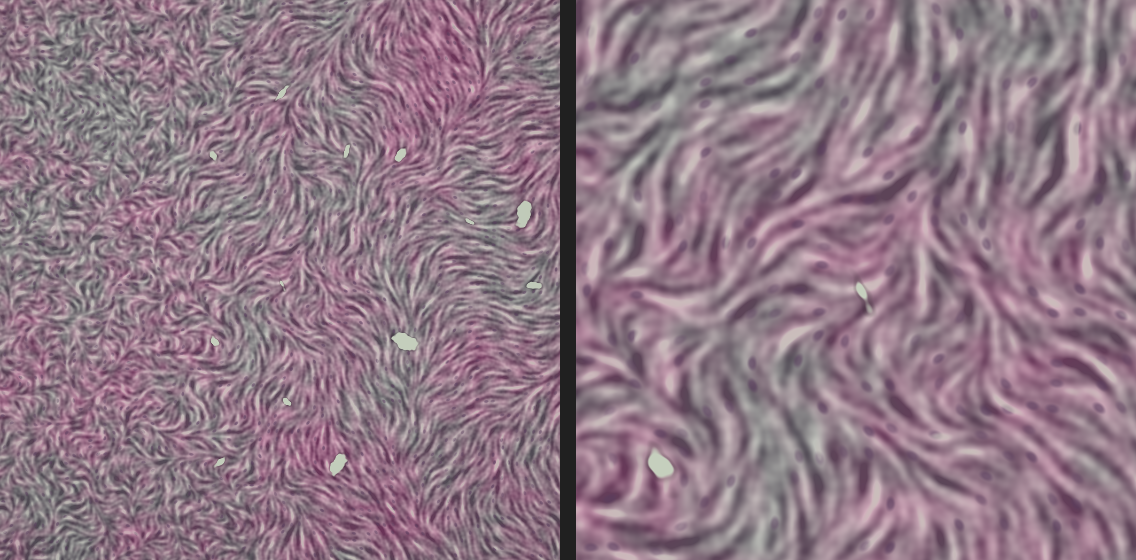
Left, the full canvas; right, a detail of the centre.
Give the GLSL for this texture, as a three.js fragment shader.

```glsl
varying vec2 vUv;

vec2 hash2(vec2 cell) {
  vec3 q = fract(cell.xyx * vec3(0.1031, 0.1030, 0.0973));
  q += dot(q, q.yzx + 33.33);
  return fract((q.xx + q.yz) * q.zy);
}

float cornerSlope(vec2 cell, vec2 offset) {
  float a = 6.2832 * hash2(cell).x;
  return dot(vec2(cos(a), sin(a)), offset);
}

float gradientNoise(vec2 p) {
  vec2 i = floor(p), f = p - i;
  vec2 u = f * f * f * (f * (f * 6.0 - 15.0) + 10.0);
  vec2 e = vec2(1.0, 0.0);
  return mix(mix(cornerSlope(i, f), cornerSlope(i + e, f - e), u.x),
             mix(cornerSlope(i + e.yx, f - e.yx), cornerSlope(i + 1.0, f - 1.0), u.x), u.y);
}

mat2 rotation(float a) {
  return mat2(cos(a), -sin(a), sin(a), cos(a));
}

// Fibre direction: long sweeps on the right, tangled on the left
float flowAngle(vec2 p, float tangle) {
  return 1.25 + 3.2 * gradientNoise(p * 3.6 + 12.3)
       + (1.2 + 3.6 * tangle) * gradientNoise(p * 14.0 + 41.7);
}

// Noise smeared along the flow: x is fine fibres, y is broader stain streaks
vec2 fibres(vec2 p, vec2 along, float reach) {
  vec2 sum = vec2(0.0);
  float total = 0.0;
  for (int k = -5; k <= 5; k++) {
    float t = float(k) / 5.0;
    float weight = exp(-2.0 * t * t);
    vec2 q = p + along * t * reach;
    sum += weight * vec2(gradientNoise(q * 112.0 + 60.0), gradientNoise(q * 48.0 + 130.0));
    total += weight;
  }
  return sum / total;
}

// Small round nuclei, one possible per grid cell
float nuclei(vec2 p, float angle) {
  vec2 g = p * 72.0, cell = floor(g);
  vec2 center = 0.35 + 0.3 * hash2(cell + 200.0);
  vec2 d = rotation(angle) * (g - cell - center) * vec2(0.75, 1.2);
  vec2 pick = hash2(cell + 7.0);
  return step(pick.x, 0.28) * (0.5 + 0.5 * pick.y) * (1.0 - smoothstep(0.1, 0.3, length(d)));
}

// Ragged empty gaps and slits, signed distance in canvas units
float gapDistance(vec2 p) {
  vec2 g = p * 9.0, cell = floor(g);
  vec2 pick = hash2(cell + 310.0), shape = hash2(cell + 91.0);
  vec2 d = rotation(6.2832 * shape.x) * (g - cell - 0.4 - 0.2 * hash2(cell + 17.0));
  d.y *= 1.5 + 2.5 * shape.y;
  float radius = 0.07 + 0.15 * pick.y;
  float ragged = 0.09 * gradientNoise(p * 55.0) + 0.06 * gradientNoise(p * 120.0);
  return (length(d) + ragged - radius) / 9.0 + step(0.16, pick.x);
}

void main() {
  vec2 p = vUv;
  float tangle = 1.0 - smoothstep(0.25, 0.65, p.x + 0.5 * gradientNoise(p * 4.0));
  float angle = flowAngle(p, tangle);
  vec2 along = vec2(cos(angle), sin(angle));
  vec2 strand = fibres(p, along, mix(0.016, 0.009, tangle));

  // Light and dark of the tissue
  float clump = gradientNoise(p * 24.0 + 80.0);
  float tone = 0.51 + mix(2.1, 1.45, tangle) * strand.x + 0.45 * strand.y
             + 0.2 * gradientNoise(p * 150.0) + 0.2 * clump;
  tone -= 0.08 * (1.0 - smoothstep(0.0, 0.35, p.y));
  tone = clamp(tone, 0.0, 1.0);
  vec3 color = mix(vec3(0.36, 0.26, 0.34), vec3(0.77, 0.70, 0.72), tone);

  // Pink stain in patches and bands
  vec2 corner = p - vec2(0.79, 0.92);
  float band = p.y - 0.16 + 0.1 * (p.x - 0.5) - 0.1 * gradientNoise(p * 5.0);
  float pink = 1.5 * gradientNoise(p * 4.5 + 5.0) + 0.9 * gradientNoise(p * 12.0)
             + 1.3 * strand.y + 0.65 * exp(-22.0 * dot(corner, corner))
             + 0.4 * exp(-300.0 * band * band) + 0.1 - 0.25 * p.y;
  color += clamp(pink, -0.7, 1.1) * vec3(0.055, -0.055, 0.005);

  // Violet nuclei
  color = mix(color, vec3(0.34, 0.23, 0.36), 0.6 * nuclei(p, angle));

  // Pale clefts between strands
  float cleft = smoothstep(0.16, 0.30, strand.x + 0.25 * strand.y) * (1.0 - 0.5 * tangle);
  color = mix(color, vec3(0.77, 0.76, 0.72), 0.65 * cleft);

  // Gaps with a darker rim
  float gap = gapDistance(p);
  color *= 1.0 - 0.16 * (1.0 - smoothstep(0.0, 0.006, abs(gap - 0.002)));
  color = mix(color, vec3(0.76, 0.80, 0.73), 1.0 - smoothstep(-0.002, 0.002, gap));

  // Light falls off toward the corners
  vec2 fromCenter = p - 0.5;
  color *= 1.02 - 0.14 * dot(fromCenter, fromCenter);
  gl_FragColor = vec4(color, 1.0);
}
```
